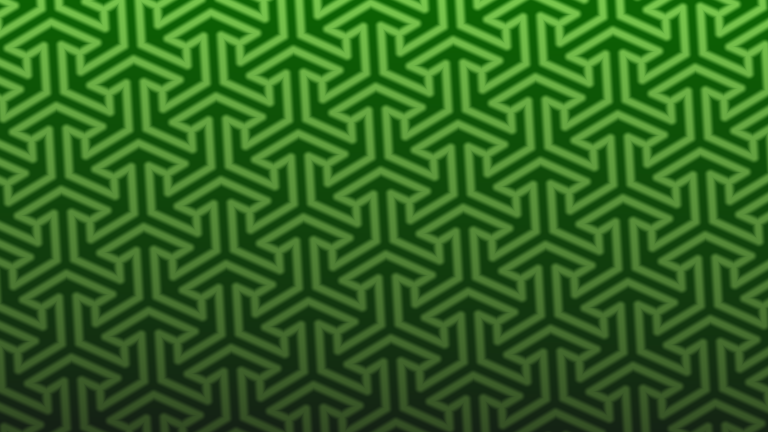
This pattern is drawn by a WebGL 2 fragment shader. Its source:

```glsl
#version 300 es
precision highp float;

uniform vec2 u_resolution;
out vec4 outColor;

const float COLUMN_STEP = 9.0;      // lattice spacing, in half arm widths
const float ROW_STEP = 10.3923;
const vec2 UNIT = vec2(0.02058, 0.01871);  // half arm width on the canvas
const vec2 ANCHOR = vec2(0.880, 0.6266);   // centre of one three-armed tile
const float TILT = 0.06;

mat2 rotation(float angle) {
    float c = cos(angle), s = sin(angle);
    return mat2(c, s, -s, c);
}

float segmentDistance(vec2 p, vec2 a, vec2 b) {
    vec2 ab = b - a;
    float t = clamp(dot(p - a, ab) / dot(ab, ab), 0.0, 1.0);
    return length(p - a - ab * t);
}

// Side of one arm, then the back of its arrowhead barb
float armDistance(vec2 p) {
    p.x = abs(p.x);
    vec2 notch = vec2(1.0, 0.5774);
    vec2 shoulder = vec2(1.0, 6.3509);
    vec2 barbEnd = vec2(3.0, 5.1962);
    return min(segmentDistance(p, notch, shoulder),
               segmentDistance(p, shoulder, barbEnd));
}

// Three arms, a third of a turn apart
float tileDistance(vec2 p) {
    mat2 thirdTurn = rotation(2.094395);
    float d = 1e3;
    for (int arm = 0; arm < 3; arm++) {
        d = min(d, armDistance(p));
        p = thirdTurn * p;
    }
    return d;
}

// Nearest outline among the surrounding tiles, odd columns shifted half a row
float outlineDistance(vec2 p) {
    float d = 1e3;
    for (int i = -1; i <= 1; i++) {
        float column = floor(p.x / COLUMN_STEP + 0.5) + float(i);
        float shift = mod(column, 2.0) * 0.5;
        float nearestRow = floor(p.y / ROW_STEP - shift + 0.5);
        for (int j = -1; j <= 1; j++) {
            float row = nearestRow + float(j) + shift;
            vec2 center = vec2(column * COLUMN_STEP, row * ROW_STEP);
            d = min(d, tileDistance(p - center));
        }
    }
    return d;
}

// Soft band around the outline
float softLine(float d, float halfWidth, float blur) {
    return 1.0 - smoothstep(halfWidth - blur, halfWidth + blur, d);
}

vec3 verticalFade(vec3 bottom, vec3 top, float height) {
    return mix(bottom, top, pow(clamp(height, 0.0, 1.0), 0.92));
}

void main() {
    vec2 uv = gl_FragCoord.xy / u_resolution.y;
    vec2 p = rotation(-TILT) * (uv - ANCHOR) / UNIT;

    float line = softLine(outlineDistance(p), 0.48, 0.36);

    // Both greens darken toward the bottom
    float height = uv.y + 0.03 * (uv.x - 0.89);
    vec3 tileGreen = verticalFade(vec3(0.08, 0.13, 0.08), vec3(0.05, 0.39, 0.01), height);
    vec3 lineGreen = verticalFade(vec3(0.20, 0.30, 0.14), vec3(0.47, 0.78, 0.30), height);

    outColor = vec4(mix(tileGreen, lineGreen, line), 1.0);
}
```
